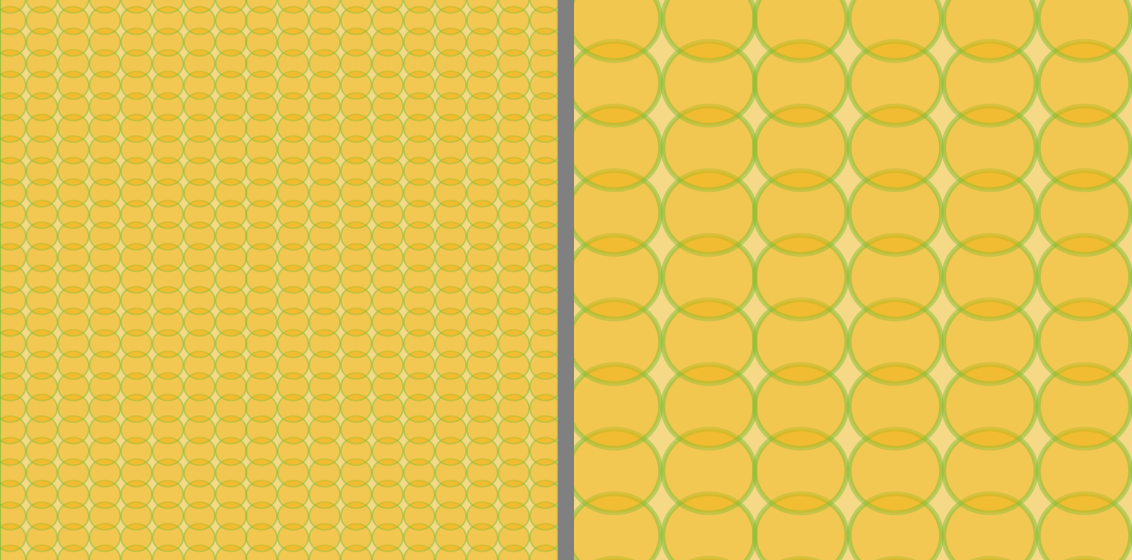
Left, the full canvas; right, a detail of the centre.
A WebGL 2 fragment shader for this pattern:

```glsl
#version 300 es
precision highp float;

uniform vec2 u_resolution;
out vec4 fragColor;

const vec2 PITCH = vec2(0.0563, 1.0 / 26.0);
const vec2 RADII = vec2(0.0275, 0.0249);
const vec3 CREAM = vec3(0.96, 0.85, 0.53);
const vec3 AMBER = vec3(0.935, 0.675, 0.0);
const vec3 GREEN = vec3(0.45, 0.74, 0.20);

float hash(vec2 p) {
    return fract(sin(dot(p, vec2(127.1, 311.7))) * 43758.547);
}

// Approximate signed distance to an ellipse
float ellipse(vec2 p, vec2 r) {
    float k = length(p / r);
    return k * (k - 1.0) / max(length(p / (r * r)), 1e-4);
}

// Columns right of the seam sit slightly closer to the left ones
vec2 discCenter(vec2 cell) {
    float seam = 0.0017 * step(6.5, cell.x);
    return vec2(0.0747 + cell.x * PITCH.x - seam, (cell.y + 0.045) * PITCH.y);
}

void main() {
    vec2 p = gl_FragCoord.xy / u_resolution.y;
    float px = 1.0 / u_resolution.y;
    float width = u_resolution.x / u_resolution.y;
    vec2 home = floor((p - vec2(0.0747, 0.045 * PITCH.y)) / PITCH + 0.5);
    vec3 color = CREAM;

    // Translucent discs, each filled and then outlined
    for (int j = -1; j <= 1; j++) {
        for (int i = -1; i <= 1; i++) {
            vec2 cell = home + vec2(i, j);
            vec2 q = p - discCenter(cell);
            float d = ellipse(q, RADII);

            float fill = 1.0 - smoothstep(-0.7 * px, 0.7 * px, d);
            float tint = 0.40 + 0.02 * (hash(vec2(cell.y, 3.0)) - 0.5);
            color = mix(color, AMBER, tint * fill);

            // Outlines are fainter along the top and bottom
            float side = abs(q.x) / max(length(q), 1e-4);
            float line = 1.0 - smoothstep(0.00145 - 0.75 * px, 0.00145 + 0.75 * px, abs(d));
            color = mix(color, GREEN, line * mix(0.32, 0.48, side));
        }
    }

    // Thin green lines down the left and right edges
    float edge = min(p.x, width - p.x);
    color = mix(color, GREEN, 0.6 * (1.0 - smoothstep(0.001, 0.001 + 1.2 * px, edge)));

    fragColor = vec4(color, 1.0);
}
```
